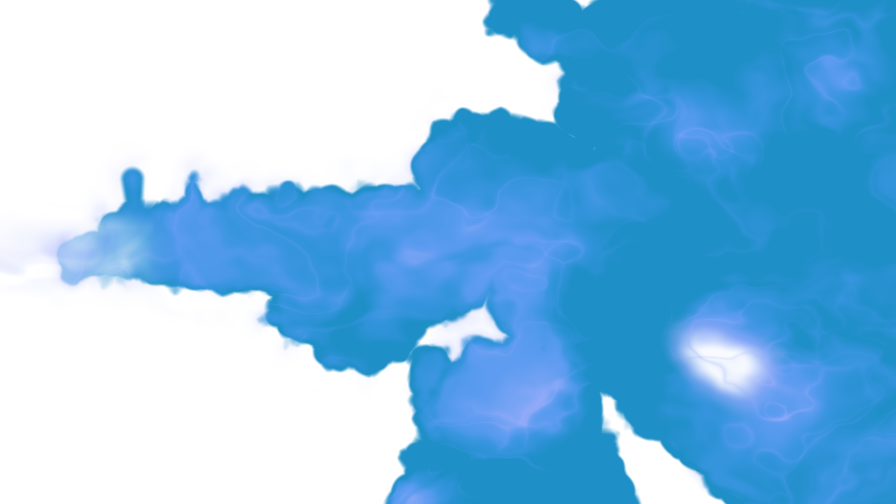
A WebGL 1 fragment shader for this background:

```glsl
precision highp float;
uniform vec2 u_resolution;

const vec3 TEAL = vec3(0.12, 0.56, 0.78);
const vec3 AZURE = vec3(0.20, 0.58, 0.86);
const vec3 PERIWINKLE = vec3(0.36, 0.61, 0.94);
const vec3 LILAC = vec3(0.62, 0.68, 0.98);
const vec3 PAPER = vec3(1.0);

vec2 hash2(vec2 p) {
  vec3 q = fract(p.xyx * vec3(0.1031, 0.1030, 0.0973));
  q += dot(q, q.yzx + 33.33);
  return fract((q.xx + q.yz) * q.zy);
}

float noise(vec2 p) {
  vec2 i = floor(p), f = fract(p);
  vec2 u = f * f * f * (f * (f * 6.0 - 15.0) + 10.0);
  float low = mix(hash2(i).x, hash2(i + vec2(1, 0)).x, u.x);
  float high = mix(hash2(i + vec2(0, 1)).x, hash2(i + vec2(1, 1)).x, u.x);
  return mix(low, high, u.y);
}

float fbm(vec2 p) {
  float sum = 0.0, amp = 0.5;
  for (int i = 0; i < 4; i++) {
    sum += amp * noise(p);
    p = mat2(1.6, 1.2, -1.2, 1.6) * p + 7.3;
    amp *= 0.5;
  }
  return sum;
}

// Distance to the nearest scattered point: round puffs
float puffs(vec2 p) {
  vec2 cell = floor(p);
  float nearest = 2.0;
  for (int y = -1; y <= 1; y++)
    for (int x = -1; x <= 1; x++) {
      vec2 c = cell + vec2(x, y);
      nearest = min(nearest, length(c + hash2(c) - p));
    }
  return nearest;
}

// Capsule whose radius changes from ra to rb
float taper(vec2 p, vec2 a, float ra, vec2 b, float rb) {
  vec2 ab = b - a;
  float h = clamp(dot(p - a, ab) / dot(ab, ab), 0.0, 1.0);
  return length(p - a - ab * h) - mix(ra, rb, h);
}

float glow(vec2 p, vec2 center, vec2 size) {
  vec2 q = (p - center) / size;
  return exp(-dot(q, q));
}

float ridge(float n, float sharpness) {
  return pow(1.0 - abs(2.0 * n - 1.0), sharpness);
}

float jetShape(vec2 p) {
  float d = taper(p, vec2(0.15, 0.49), 0.04, vec2(0.25, 0.51), 0.08);
  d = min(d, taper(p, vec2(0.25, 0.514), 0.08, vec2(0.555, 0.514), 0.108));
  d = min(d, taper(p, vec2(0.555, 0.514), 0.108, vec2(0.80, 0.537), 0.105));
  d = min(d, taper(p, vec2(0.59, 0.387), 0.07, vec2(0.706, 0.380), 0.122));
  d = min(d, taper(p, vec2(0.706, 0.380), 0.122, vec2(0.903, 0.502), 0.12));
  d = min(d, taper(p, vec2(0.935, 0.655), 0.122, vec2(1.06, 0.64), 0.125));
  return min(d, taper(p, vec2(0.385, 0.64), 0.012, vec2(0.40, 0.58), 0.025));
}

float cloudShape(vec2 p) {
  float d = taper(p, vec2(1.157, 0.479), 0.22, vec2(1.65, 0.40), 0.50);
  d = min(d, taper(p, vec2(1.296, 0.861), 0.20, vec2(1.62, 0.72), 0.37));
  d = min(d, taper(p, vec2(1.03, 0.985), 0.062, vec2(1.157, 0.912), 0.075));
  d = min(d, taper(p, vec2(1.134, 0.757), 0.046, vec2(1.25, 0.76), 0.08));
  d = min(d, taper(p, vec2(1.019, 0.144), 0.20, vec2(1.019, -0.02), 0.27));
  return min(d, taper(p, vec2(0.856, 0.278), 0.05, vec2(0.838, 0.225), 0.035));
}

void main() {
  vec2 p = gl_FragCoord.xy / u_resolution.y;

  // Swirling flow
  vec2 flow = p * vec2(3.2, 4.2);
  vec2 warp = vec2(fbm(flow + 2.7), fbm(flow + 19.1)) - 0.47;
  float swirl = fbm(flow + 2.2 * warp);
  float strands = ridge(noise(flow * 1.6 + 4.0 * warp + 5.0), 7.0)
                + 0.7 * ridge(noise(flow * 3.1 + 6.0 * warp + 31.0), 8.0);

  // Billowing outline and the small mushroom puff
  vec2 q = p + 0.035 * warp;
  float billow = 0.036 * (puffs(q * 14.0) - 0.45) + 0.014 * (puffs(q * 31.0) - 0.45);
  float d = min(jetShape(q), cloudShape(q)) + billow;
  d = min(d, taper(p, vec2(0.263, 0.645), 0.025, vec2(0.268, 0.56), 0.016));

  // Lit regions
  float light = 0.42 * (1.0 - smoothstep(0.3, 1.15, p.x));
  light += 0.75 * glow(p, vec2(1.65, 0.85), vec2(0.09, 0.11));
  light += 0.55 * glow(p, vec2(1.40, 0.76), vec2(0.14, 0.07));
  light += 0.60 * glow(p, vec2(1.06, 0.20), vec2(0.12, 0.10));
  light += 0.45 * glow(p, vec2(0.98, 0.54), vec2(0.20, 0.12));
  light += 0.65 * glow(p, vec2(1.42, 0.34), vec2(0.10, 0.08));
  light += 0.65 * glow(p, vec2(1.55, 0.19), vec2(0.08, 0.09));
  light += 0.80 * glow(p, vec2(0.81, 0.01), vec2(0.06, 0.05));
  light += 0.60 * glow(p, vec2(1.05, 0.91), vec2(0.05, 0.04));
  float tone = 1.3 * (swirl - 0.40) + 0.75 * light + strands * (0.10 + 0.30 * light);
  tone -= 0.22 * smoothstep(-0.035, -0.005, d) + 1.5 * billow;

  vec3 smoke = mix(TEAL, AZURE, smoothstep(0.08, 0.36, tone));
  smoke = mix(smoke, PERIWINKLE, smoothstep(0.30, 0.68, tone));
  smoke = mix(smoke, LILAC, 0.8 * smoothstep(0.62, 1.10, tone));

  // Bright opening on the right
  vec2 r = mat2(0.87, 0.5, -0.5, 0.87) * (p - vec2(1.445, 0.275) + 0.09 * warp);
  r = vec2(0.87 * (p.x - 1.445) - 0.5 * (p.y - 0.275), r.y) + 0.06 * warp;
  float opening = length(r / vec2(0.088, 0.058)) - 1.0 + 0.6 * (swirl - 0.47);
  smoke = mix(smoke, LILAC, 0.6 * (1.0 - smoothstep(0.0, 0.6, opening)));
  smoke = mix(smoke, PAPER, (1.0 - smoothstep(-0.45, 0.20, opening)) * (0.95 - 0.3 * strands));

  // Faint streaked tail and pale fringe
  float streaks = smoothstep(0.25, 0.8, noise(vec2(p.x * 6.0, p.y * 48.0) + 5.0 * warp));
  float tail = streaks * glow(p, vec2(0.12, 0.495), vec2(0.16, 0.048));
  float fringe = 0.30 * exp(-70.0 * max(d, 0.0)) * smoothstep(0.4, 0.6, swirl);
  vec3 color = mix(PAPER, LILAC, clamp(0.5 * tail + fringe, 0.0, 0.7));

  float solid = smoothstep(0.14, 0.34, p.x + 2.0 * max(p.y - 0.55, 0.0) + 0.5 * (swirl - 0.47));
  float cover = (1.0 - smoothstep(-0.010, 0.003, d)) * mix(0.30, 1.0, solid);
  gl_FragColor = vec4(mix(color, smoke, cover), 1.0);
}
```
